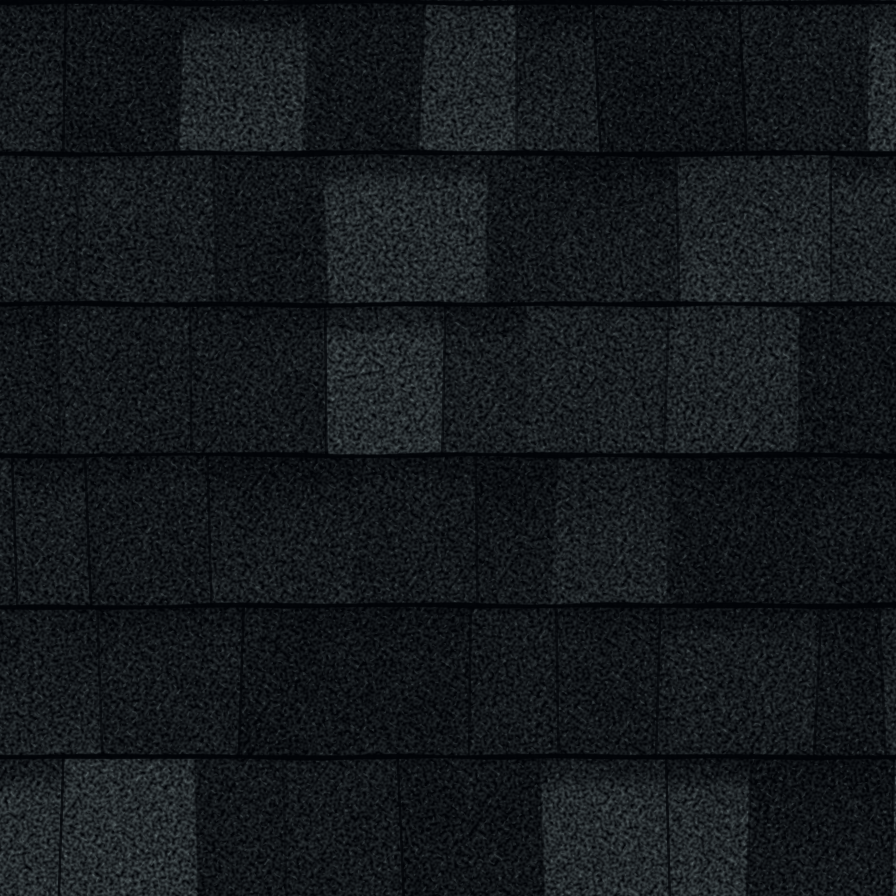
A three.js fragment shader for this texture:

```glsl
// Dark laminated roof shingles: staggered granular tabs in overlapping courses
#define COURSES 5.94        // courses up the canvas
#define TABS 7.7            // mean tabs across a course
#define TOP_MARGIN 0.003    // gap above the first full course
#define JITTER 0.28         // sideways shift of tab edges, in tabs
#define SLANT 0.018         // lean of tab edges
#define SOFT 0.0012         // edge smoothing
#define SEAM 0.0008         // half width of the seams between tabs
#define LAP 0.0027          // half width of the lines between courses
#define GRAIN_SCALE 262.0   // granules across the canvas
#define GRAIN_DEPTH 1.3     // contrast of the granules
#define DARK vec3(0.04, 0.052, 0.066)
#define LIGHT vec3(0.21, 0.24, 0.25)

varying vec2 vUv;

float hash(vec2 p) {
  vec3 q = fract(p.xyx * vec3(0.1031, 0.1030, 0.0973));
  q += dot(q, q.yzx + 33.33);
  return fract((q.x + q.y) * q.z);
}

float cornerSlope(vec2 cell, vec2 offset) {
  float angle = 6.28319 * hash(cell);
  return dot(vec2(cos(angle), sin(angle)), offset);
}

float gradientNoise(vec2 p) {
  vec2 i = floor(p), f = fract(p);
  vec2 u = f * f * f * (f * (f * 6.0 - 15.0) + 10.0);
  vec2 e = vec2(1.0, 0.0);
  return mix(mix(cornerSlope(i, f), cornerSlope(i + e, f - e), u.x),
             mix(cornerSlope(i + e.yx, f - e.yx), cornerSlope(i + 1.0, f - 1.0), u.x), u.y);
}

// Left edge of a tab, leaning with depth v down the course
float tabEdge(float tab, float course, float v) {
  vec2 id = vec2(tab, course);
  float shift = JITTER * (2.0 * hash(id + 17.3) - 1.0);
  return (tab + shift + hash(vec2(course, 41.7))) / TABS
       + SLANT * (hash(id + 63.1) - 0.5) * (v - 0.5);
}

// Blend tone of a tab; recessed tabs are shaded below the lap above
float tabTone(float tab, float course, float v) {
  vec2 id = vec2(tab, course);
  float shade = hash(id + 5.7);
  float tone = mix(0.06, 0.34, shade) + 0.25 * smoothstep(0.7, 0.95, shade);
  float recessed = step(0.55, hash(id + 88.9));
  float fade = step(0.7, hash(id + 29.4));
  tone *= 1.0 - 0.6 * recessed * (1.0 - smoothstep(0.1, 0.25, v));
  return tone + 0.2 * fade * (v - 0.4);
}

// Fine granules, with sparse bright chips
float granules(vec2 p, float tone) {
  vec2 q = mat2(0.82, 0.57, -0.57, 0.82) * p * GRAIN_SCALE;
  float fine = gradientNoise(q);
  float coarse = gradientNoise(q * 0.57 + 71.0);
  float chips = smoothstep(0.22, 0.55, gradientNoise(q * 0.85 + 137.0));
  return GRAIN_DEPTH * (fine + 0.5 * coarse) * (0.45 + 0.8 * tone) + 0.5 * chips;
}

void main() {
  // Course index and depth, with slightly uneven laps
  float down = (1.0 - vUv.y - TOP_MARGIN) * COURSES;
  float nearestLap = floor(down + 0.5);
  down += 0.02 * gradientNoise(vec2(vUv.x * 7.0, nearestLap * 7.3 + 0.4));
  float course = floor(down);
  float v = fract(down);

  // Tabs and seams
  float firstTab = floor(vUv.x * TABS - hash(vec2(course, 41.7))) - 1.0;
  float tone = 0.0;
  float seam = 0.0;
  for (int i = 0; i < 3; i++) {
    float tab = firstTab + float(i);
    float toEdge = vUv.x - tabEdge(tab, course, v);
    tone = mix(tone, tabTone(tab, course, v), smoothstep(-SOFT, SOFT, toEdge));
    float strength = mix(0.05, 0.8, hash(vec2(tab, course) + 52.6));
    seam = max(seam, strength * (1.0 - smoothstep(SEAM, SEAM + SOFT, abs(toEdge))));
  }

  // Uneven granule blend
  tone += 0.08 * gradientNoise(vUv * 16.0) + 0.08 * gradientNoise(vUv * 45.0 + 9.0);
  tone = max(tone, 0.02);
  float value = tone + granules(vUv, tone);

  // Seams, laps and the soft shadow under each lap
  value = mix(value, -0.2, seam);
  float lapWidth = LAP * (1.0 + 0.7 * gradientNoise(vec2(vUv.x * 13.0, nearestLap * 3.7 + 0.5)));
  float lapDistance = min(v, 1.0 - v) / COURSES;
  float lap = 1.0 - smoothstep(lapWidth - SOFT, lapWidth + SOFT, lapDistance);
  float underLap = 0.45 * exp(-v / COURSES / 0.004);
  value = mix(value, -0.22, max(lap * 0.95, underLap));

  vec3 color = mix(DARK, LIGHT, clamp(value, -0.22, 1.8));
  gl_FragColor = vec4(color, 1.0);
}
```
